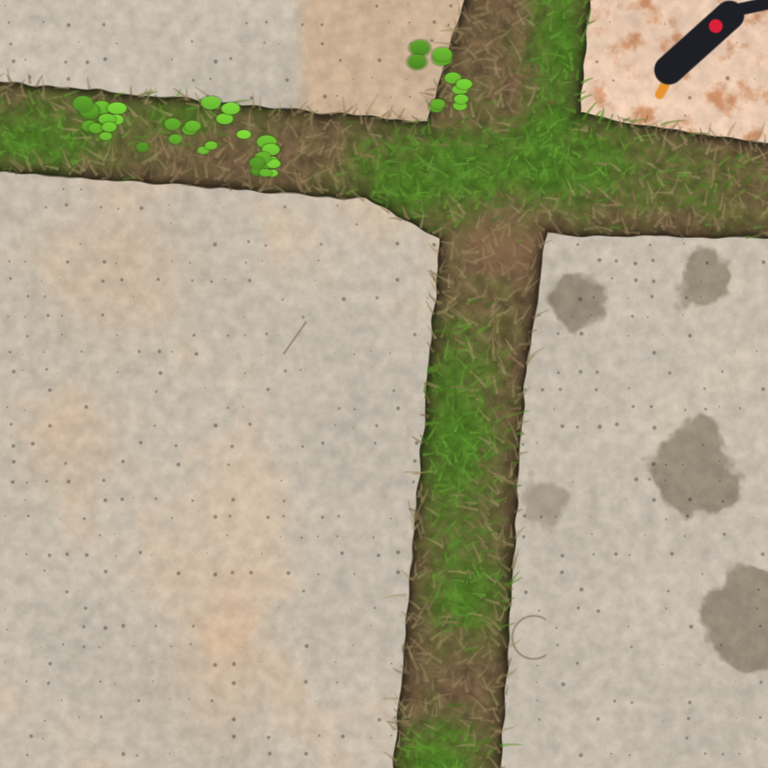
This texture is drawn by a three.js fragment shader. Its source:

```glsl
// Weathered stone slabs parted by grassy soil joints, with stains, clover and a dark tool.
#define STONE vec3(.77, .735, .675)
#define PEACH vec3(.81, .68, .55)
#define SOIL vec3(.43, .35, .25)
#define STRAW vec3(.63, .57, .4)
#define GRASS_DARK vec3(.25, .38, .11)
#define GRASS_LIGHT vec3(.4, .61, .21)
#define CLOVER vec3(.43, .74, .2)
#define STAIN vec3(.55, .51, .44)
#define SOFT .0018
#define BLADE_LAYERS 6

varying vec2 vUv;

vec2 hash2(vec2 p) {
  vec3 q = fract(p.xyx * vec3(.1031, .103, .0973));
  q += dot(q, q.yzx + 33.33);
  return fract((q.xx + q.yz) * q.zy);
}

float corner(vec2 cell, vec2 f, vec2 o) {
  float a = 6.2832 * hash2(cell + o).x;
  return dot(vec2(cos(a), sin(a)), f - o);
}

// Gradient noise
float noise(vec2 p) {
  vec2 i = floor(p), f = fract(p), w = f * f * (3. - 2. * f), x = vec2(1, 0);
  return mix(mix(corner(i, f, x.yy), corner(i, f, x.xy), w.x),
             mix(corner(i, f, x.yx), corner(i, f, x.xx), w.x), w.y);
}

float fbm(vec2 p) {
  float sum = 0., amp = 1.;
  for (int i = 0; i < 4; i++) {
    sum += amp * noise(p);
    p = mat2(1.6, 1.2, -1.2, 1.6) * p + 7.3;
    amp *= .55;
  }
  return sum;
}

float cover(float d) { return 1. - smoothstep(-SOFT, SOFT, d); }

// Signed distance to the line xy to zw, positive on its left
float side(vec2 p, vec4 l) {
  vec2 t = normalize(l.zw - l.xy), q = p - l.xy;
  return t.x * q.y - t.y * q.x;
}

float segment(vec2 p, vec4 l) {
  vec2 q = p - l.xy, t = l.zw - l.xy;
  return length(q - t * clamp(dot(q, t) / dot(t, t), 0., 1.));
}

// Inner distances: top left, lower left, lower right, top right slab
vec4 slabs(vec2 p) {
  float ll = min(side(p, vec4(.475, .74, 0, .776)), side(p, vec4(.573, .69, .475, .74)));
  float lr = min(side(p, vec4(.71, .69, .683, .5)), side(p, vec4(.683, .5, .652, 0)));
  return vec4(min(side(p, vec4(0, .894, .555, .841)), side(p, vec4(.555, .841, .605, 1))),
    min(ll, side(p, vec4(.512, 0, .573, .69))), min(lr, side(p, vec4(1, .69, .7, .695))),
    min(side(p, vec4(.768, 1, .755, .86)), side(p, vec4(.755, .852, 1, .812))));
}

float deepest(vec4 s) { return max(max(s.x, s.y), max(s.z, s.w)); }

// Soft ellipse: centre xy, radii zw
float spot(vec2 p, vec4 e) { vec2 q = (p - e.xy) / e.zw; return exp(-dot(q, q)); }

// 0 bare joint, 1 green joint
float lushness(vec2 p) {
  float g = spot(p, vec4(.05, .82, .1, .05)) + .6 * spot(p, vec4(.24, .85, .08, .03))
    + spot(p, vec4(.54, .77, .09, .06)) + spot(p, vec4(.72, .79, .12, .06))
    + spot(p, vec4(.73, .95, .04, .12)) + .4 * spot(p, vec4(.93, .75, .1, .05))
    + spot(p, vec4(.595, .43, .055, .15)) + .8 * spot(p, vec4(.61, .22, .05, .05))
    + spot(p, vec4(.57, .01, .06, .05));
  return min(g, 1.);
}

// Curved blades rooted in the joints
vec3 addBlades(vec3 col, vec2 p) {
  for (int k = 0; k < BLADE_LAYERS; k++) {
    float layer = float(k), scale = 28. + 4. * layer;
    for (int n = 0; n < 9; n++) {
      vec2 cell = floor(p * scale) + vec2(mod(float(n), 3.), floor(float(n) / 3.)) - 1.;
      vec2 h = hash2(cell + 41. * layer), r = hash2(cell + 17. + 41. * layer);
      vec2 root = (cell + h) / scale, q = p - root;
      float a = 1.57 + 3. * (r.x - .5), len = (.5 + .5 * r.y) / scale;
      vec2 dir = vec2(cos(a), sin(a));
      float t = dot(q, dir) / len, bend = (h.x - .5) * .6 * len * t * t;
      float d = abs(dot(q, vec2(-dir.y, dir.x)) - bend) - .0022 * (1. - .8 * t);
      float mask = cover(d) * smoothstep(0., .1, t) * (1. - smoothstep(.85, 1., t));
      if (mask < .01 || deepest(slabs(root)) > .002) continue;
      float lush = lushness(root);
      vec3 tint = mix(mix(SOIL, STRAW, r.y), mix(GRASS_DARK, GRASS_LIGHT, h.y), step(r.x * .6 + h.x * .3, lush));
      col = mix(col, tint, mask * (.5 + .3 * lush));
    }
  }
  return col;
}

// Round leaves: centre xy, spread zw
vec3 addClover(vec3 col, vec2 p, vec4 c) {
  for (int i = 0; i < 11; i++) {
    vec2 h = hash2(c.xy * 91. + float(i) * 3.7), q = p - c.xy - (h * 2. - 1.) * c.zw;
    float d = length(q * vec2(1, 1.25 + .4 * h.x)) - .007 - .006 * h.y;
    col = mix(col, GRASS_DARK, .35 * cover(d - .003));
    col = mix(col, CLOVER * (.75 + .4 * h.x + 8. * q.y), cover(d));
  }
  return col;
}

float blot(vec2 p, vec3 c) { return smoothstep(.006, -.006, length(p - c.xy) - c.z); }

vec3 stone(vec2 p, vec4 s) {
  float broad = fbm(p * 5. + 3.);
  float warm = .35 * smoothstep(-.1, .6, broad) + .4 * (spot(p, vec4(.15, .65, .1, .1))
    + spot(p, vec4(.09, .42, .07, .07)) + spot(p, vec4(.29, .14, .08, .12)));
  vec3 col = mix(STONE, PEACH, min(warm, .7) * (s.z > 0. ? .3 : 1.));
  if (s.x > 0.) col = mix(STONE, PEACH, .7 * smoothstep(.37, .41, p.x));
  if (s.w > 0.) col = mix(vec3(.91, .79, .69), vec3(.79, .56, .41), smoothstep(0., .7, fbm(p * 28.)));
  // Damp stains
  vec2 w = p + .025 * vec2(fbm(p * 16.), fbm(p * 16. + 9.));
  float wet = max(blot(w, vec3(.917, .64, .038)), blot(w, vec3(.758, .61, .036)));
  wet = max(wet, max(blot(w, vec3(.906, .39, .056)), blot(w, vec3(.98, .19, .065))));
  wet = max(wet, .6 * blot(w, vec3(.7, .345, .027)));
  col = mix(col, STAIN, .85 * wet * step(0., s.z)) * (1. + .09 * fbm(p * 55.) + .06 * broad);
  // Pits and twigs
  vec2 g = p * 42., h = hash2(floor(g));
  col *= 1. - .32 * cover(length(fract(g) - .2 - .6 * h) / 42. - .0025 * h.x) * step(.62, h.y);
  float twig = min(segment(p, vec4(.37, .54, .398, .58)), abs(length(p - vec2(.695, .17)) - .028) + max(0., p.x - .71));
  return mix(col, SOIL, .55 * cover(twig - .0012));
}

void main() {
  vec2 p = vUv;
  vec4 s = slabs(p + .005 * noise(p * 35.));
  float inside = deepest(s), lush = clamp(lushness(p) + .35 * fbm(p * 22.), 0., 1.);
  // Joint floor, shaded crevices, slabs
  vec3 col = mix(SOIL, mix(GRASS_DARK, GRASS_LIGHT, .35), lush) * (1. + .25 * fbm(p * 60.));
  col = mix(col, vec3(.55, .41, .31), .7 * spot(p, vec4(.66, .68, .07, .04)));
  col *= 1. - .65 * exp(min(inside, 0.) / .008);
  col = mix(col, stone(p, s), cover(-inside));
  if (inside < .038) col = addBlades(col, p);
  col = addClover(col, p, vec4(.25, .835, .07, .035));
  col = addClover(col, p, vec4(.13, .84, .03, .025));
  col = addClover(col, p, vec4(.345, .795, .014, .022));
  col = addClover(col, p, vec4(.58, .885, .04, .055));
  // Handle, button and tip
  float handle = min(segment(p, vec4(.871, .909, .95, .98)) - .019, segment(p, vec4(.95, .985, 1.02, 1)) - .008);
  col = mix(col, vec3(.9, .58, .2), cover(segment(p, vec4(.859, .877, .866, .89)) - .006));
  col = mix(col, vec3(.12, .12, .15), cover(handle));
  col = mix(col, vec3(.86, .13, .22), cover(length(p - vec2(.932, .966)) - .009));
  gl_FragColor = vec4(clamp(col, 0., 1.), 1);
}
```
